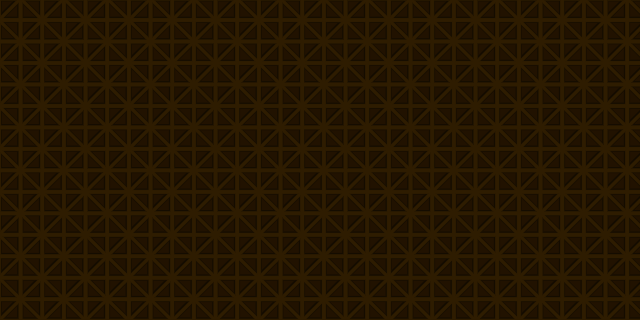
A WebGL 2 fragment shader for this pattern:

```glsl
#version 300 es
precision highp float;

uniform vec2 u_resolution;
out vec4 outColor;

// Lattice, in cells per canvas height
const vec2 CELLS = vec2(14.77, 14.9);
const vec2 PHASE = vec2(0.05, 0.034);

// Sizes, in cells
const float BAR_HALF_WIDTH = 0.1;
const float BRACE_HALF_WIDTH = 0.085;
const float BEVEL_WIDTH = 0.018;
const float OUTLINE_WIDTH = 0.03;
const vec2 SHADOW_OFFSET = vec2(0.055, -0.055);

const vec3 STRUT_COLOR = vec3(0.18, 0.11, 0.0);
const vec3 BEVEL_COLOR = vec3(0.15, 0.09, 0.0);
const vec3 PANEL_COLOR = vec3(0.13, 0.07, 0.0);
const vec3 SHADOW_COLOR = vec3(0.075, 0.045, 0.0);

// Signed distance to the lattice of bars and alternating diagonal braces
float strutDistance(vec2 p) {
    vec2 cell = floor(p);
    vec2 local = p - cell;
    vec2 toBar = 0.5 - abs(local - 0.5);
    float bars = min(toBar.x, toBar.y) - BAR_HALF_WIDTH;

    // Mirror odd cells so that the braces meet in eight-armed stars
    if (mod(cell.x + cell.y, 2.0) > 0.5) local.x = 1.0 - local.x;
    float brace = abs(local.x - local.y) * inversesqrt(2.0) - BRACE_HALF_WIDTH;
    return min(bars, brace);
}

// Smooth coverage of the region where the distance is negative
float coverage(float distanceToEdge, float blur) {
    return 1.0 - smoothstep(-blur, blur, distanceToEdge);
}

void main() {
    vec2 p = gl_FragCoord.xy / u_resolution.y * CELLS + PHASE;
    float blur = 0.7 * CELLS.y / u_resolution.y;
    float strut = strutDistance(p);

    // Sunken panels, darker along their lower and right edges
    float shade = min(strut - OUTLINE_WIDTH, strutDistance(p + SHADOW_OFFSET));
    vec3 color = mix(PANEL_COLOR, SHADOW_COLOR, coverage(shade, blur));

    // Raised struts with a thin dim bevel
    color = mix(color, BEVEL_COLOR, coverage(strut, blur));
    color = mix(color, STRUT_COLOR, coverage(strut + BEVEL_WIDTH, blur));

    outColor = vec4(color, 1.0);
}
```
